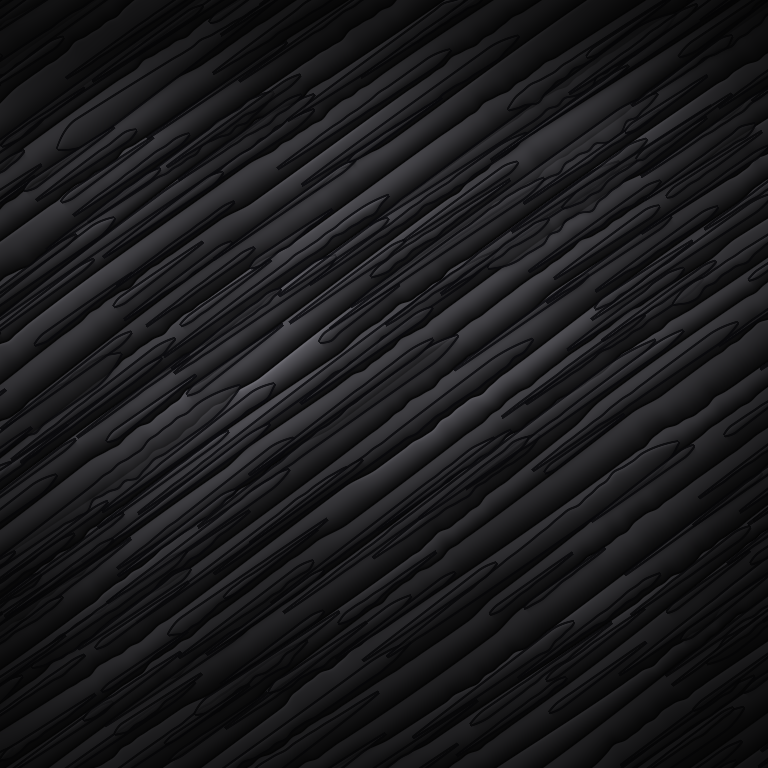
A Shadertoy shader for this texture:

```glsl
// Dark slate-like surface of slanted bevelled ridges with splintered, overlapping slivers.

const float SLANT = 0.62;          // ridge direction in radians
const float RIDGES = 27.0;         // ridges per canvas height
const float LINE = 0.0017;         // width of the dark outlines
const float RIM = 0.0022;          // falloff of the lit edges
const float SHADOW_TONE = 0.035;
const float RIDGE_TONE = 0.285;
const float SLIVER_TONE = 0.265;
const float RIM_TONE = 0.20;
const vec3 TINT = vec3(0.99, 0.98, 1.05);
const vec3 OUTLINE = vec3(0.025, 0.025, 0.04);

float hash(vec2 p) {
    vec3 q = fract(vec3(p.xyx) * 0.1031);
    q += dot(q, q.yzx + 33.33);
    return fract((q.x + q.y) * q.z);
}

// Layered sines: long straight runs broken by rough, chipped stretches
float chips(float u, float seed) {
    float gate = smoothstep(0.1, 1.1, sin(u * 11.0 + seed * 5.1) + 0.6 * sin(u * 23.0 + seed * 2.3));
    float rough = sin(u * 67.0 + seed * 3.7) + 0.6 * sin(u * 139.0 + seed * 7.9)
                + 0.35 * sin(u * 251.0 + seed * 1.3);
    return gate * rough;
}

float ridgeEdge(float u, float id) {
    float seed = 40.0 * hash(vec2(id, 7.0));
    float slow = sin(u * 4.3 + seed) + 0.5 * sin(u * 9.7 + seed * 2.1);
    float jog = smoothstep(-0.12, 0.12, sin(u * 5.0 + seed * 3.3));
    return 0.13 * slow + 0.16 * (jog - 0.5) + 0.045 * chips(u, seed);
}

// Broad light: strongest in a band above the middle, fading to the borders
float lighting(vec2 p, vec2 q) {
    float low = mix(0.36, 1.0, smoothstep(0.0, 0.56, p.y + 0.06 * (0.5 - p.x)));
    float high = 1.0 - 0.72 * smoothstep(0.77, 0.99, p.y - 0.05 * (p.x - 0.5));
    float sides = 1.0 - 0.4 * smoothstep(0.25, 0.55, abs(p.x - 0.47));
    float patches = 0.94 + 0.09 * sin(q.x * 6.1 + 1.0) * sin(q.y * 13.0 + 2.0)
                  + 0.07 * sin(q.x * 11.0 - q.y * 21.0);
    return low * high * sides * patches;
}

// Lit upper edges appear only along some stretches
float rimGate(float u, float seed) {
    return smoothstep(0.2, 1.3, sin(u * 5.3 + seed * 31.0) + 0.5 * sin(u * 12.0 + seed * 17.0));
}

float ridgeShade(vec2 q, float px) {
    float lower = -100.0, upper = 100.0, id = 0.0;
    float row = floor(q.y * RIDGES);
    for (int k = -1; k <= 2; k++) {
        float i = row + float(k);
        float edge = (i + ridgeEdge(q.x, i)) / RIDGES;
        if (edge <= q.y) {
            if (edge > lower) { lower = edge; id = i; }
        } else {
            upper = min(upper, edge);
        }
    }
    float t = (q.y - lower) / max(upper - lower, 0.0005);
    float seed = hash(vec2(id, 3.0));
    float tone = mix(SHADOW_TONE, RIDGE_TONE * (0.86 + 0.28 * seed), pow(smoothstep(-0.08, 0.95, t), 0.85));
    float top = upper - q.y;
    tone += RIM_TONE * rimGate(q.x, seed) * exp(-top / RIM);
    tone *= smoothstep(0.0, 1.5 * px, top);
    return tone * mix(0.35, 1.0, smoothstep(0.0, LINE + px, q.y - lower));
}

// Draws one scale of scattered slivers over the colour below
vec3 addSlivers(vec3 col, vec2 q, float layer, float px) {
    vec2 cell = vec2(0.42 * pow(0.62, layer), 0.064 * pow(0.58, layer));
    vec2 base = floor(q / cell);
    for (int j = -1; j <= 1; j++)
    for (int i = -1; i <= 1; i++) {
        vec2 id = base + vec2(i, j);
        vec2 key = id + 57.0 * layer + 211.0;
        float seed = hash(key);
        float present = hash(key + 19.7);
        float cluster = 0.46 + 0.14 * sin(id.x * cell.x * 7.0 + id.y * cell.y * 11.0);
        if (present > cluster) continue;

        // Long taper at one end, blunt break at the other
        vec2 center = (id + 0.25 + 0.5 * vec2(hash(key + 5.3), hash(key + 8.1))) * cell;
        float halfLen = cell.x * (0.4 + 0.32 * seed);
        float a = (q.x - center.x) / halfLen;
        if (abs(a) > 1.0) continue;
        float end = a * (seed > 0.3 ? 1.0 : -1.0);
        float body = pow(0.5 + 0.5 * end, 0.75) * sqrt(1.0 - smoothstep(0.75, 1.0, end));
        float width = cell.y * (0.13 + 0.17 * hash(key + 2.9)) * body;
        float lower = center.y - width * (1.0 + 0.33 * chips(q.x, seed * 40.0));
        float upper = center.y + width * (1.0 + 0.13 * chips(q.x, seed * 70.0));
        float d = min(min(upper - q.y, q.y - lower), (1.0 - abs(a)) * halfLen);

        // Contact shadow, outline, then the bevelled face
        float below = max(lower - q.y, 0.0);
        float under = step(q.y, lower) * smoothstep(0.0, 0.3, body);
        col *= 1.0 - 0.4 * under * exp(-below / 0.004);
        float line = 1.0 - smoothstep(0.5 * LINE, 0.5 * LINE + px, abs(d + 0.5 * LINE));
        float t = clamp((q.y - lower) / max(upper - lower, 0.0005), 0.0, 1.0);
        float tone = mix(0.095, SLIVER_TONE, t) * (0.8 + 0.35 * present / cluster);
        tone += 0.8 * RIM_TONE * rimGate(q.x, seed) * exp(-max(upper - q.y, 0.0) / RIM);
        vec3 face = mix(col, tone * TINT, 0.72);
        col = mix(col, face, smoothstep(-0.5 * px, 0.5 * px, d));
        col = mix(col, OUTLINE, 0.85 * line);
    }
    return col;
}

void mainImage(out vec4 fragColor, in vec2 fragCoord) {
    vec2 p = fragCoord / iResolution.y;
    float px = 1.0 / iResolution.y;
    float c = cos(SLANT), s = sin(SLANT);
    vec2 q = vec2(c * p.x + s * p.y, c * p.y - s * p.x);
    q.y += 0.004 * sin(q.x * 5.0 + q.y * 4.0);

    vec3 col = ridgeShade(q, px) * TINT;
    for (int layer = 0; layer < 3; layer++) col = addSlivers(col, q, float(layer), px);
    fragColor = vec4(col * lighting(p, q) + 0.012, 1.0);
}
```
